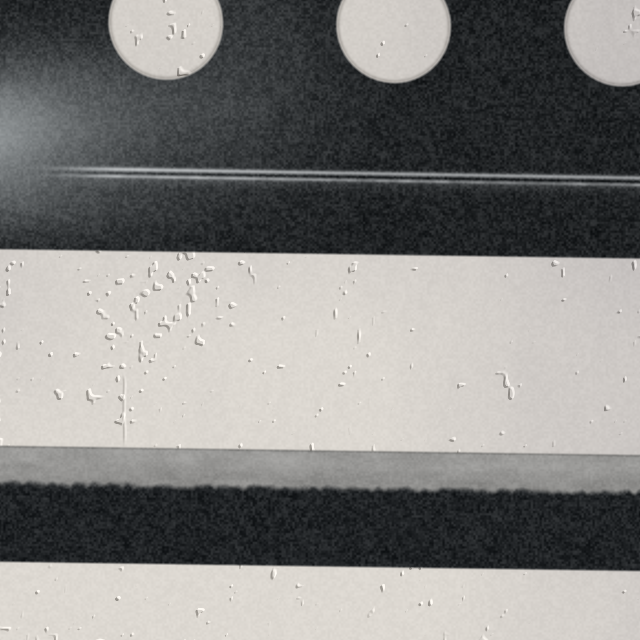
Reproduce this texture procedurally as a Shadertoy shader.

```glsl
#define TILT 0.0145
#define HOLE_SPACING 0.356
#define HOLE_RADIUS 0.0895
#define WALL_TOP 0.6107
#define WALL_BOTTOM 0.3034
#define SHELF_BOTTOM 0.2440
#define GAP_BOTTOM 0.1224
#define RIDGE_HEIGHT 0.7375
#define FLAKE_SCALE vec2(135.0, 105.0)
#define GRAIN_SCALE 290.0
#define GRAIN_AMOUNT 0.075

float hash(vec2 p) {
    vec3 q = fract(vec3(p.xyx) * 0.1031);
    q += dot(q, q.yzx + 33.33);
    return fract((q.x + q.y) * q.z);
}

float noise(vec2 p) {
    vec2 cell = floor(p), f = fract(p);
    f = f * f * (3.0 - 2.0 * f);
    return mix(mix(hash(cell), hash(cell + vec2(1, 0)), f.x),
               mix(hash(cell + vec2(0, 1)), hash(cell + vec2(1, 1)), f.x), f.y);
}

float fbm(vec2 p) {
    float sum = 0.0, weight = 0.5;
    for (int i = 0; i < 4; i++) {
        sum += weight * noise(p);
        p = p * 2.03 + 17.0;
        weight *= 0.5;
    }
    return sum / 0.9375;
}

float blob(vec2 p, vec2 center, vec2 size) {
    vec2 d = (p - center) / size;
    return exp(-dot(d, d));
}

// Coverage above a horizontal edge
float above(float y, float edge, float softness) {
    return smoothstep(-softness, softness, y - edge);
}

// Where the paint has blistered: clusters plus vertical runs
float flakeDensity(vec2 p) {
    float d = 0.9 * blob(p, vec2(0.25, 0.51), vec2(0.09, 0.08));
    d += 0.7 * blob(p, vec2(0.31, 0.56), vec2(0.10, 0.04));
    d += 0.65 * blob(p, vec2(0.08, 0.37), vec2(0.09, 0.025));
    d += 0.7 * blob(p, vec2(0.80, 0.41), vec2(0.03, 0.05));
    d += 0.7 * blob(p, vec2(0.00, 0.49), vec2(0.04, 0.07));
    d += 0.7 * blob(p, vec2(0.23, 0.98), vec2(0.07, 0.06));
    d += 0.6 * blob(p, vec2(0.193, 0.37), vec2(0.009, 0.08));
    d += 0.6 * blob(p, vec2(0.56, 0.45), vec2(0.009, 0.12));
    d += 0.5 * blob(p, vec2(0.90, 0.46), vec2(0.015, 0.12));
    d += 0.6 * blob(p, vec2(0.185, 0.06), vec2(0.009, 0.06));
    return d + 0.40 * noise(p * vec2(28.0, 9.0));
}

float flakeHeight(vec2 p) {
    float n = 0.65 * noise(p * FLAKE_SCALE) + 0.35 * noise(p * FLAKE_SCALE * 0.47 + 41.0);
    float threshold = 0.87 - 0.24 * min(flakeDensity(p), 1.0);
    return smoothstep(threshold, threshold + 0.10, n);
}

vec3 paintedWall(vec2 p) {
    vec3 warm = vec3(0.865, 0.847, 0.820), cool = vec3(0.775, 0.758, 0.750);
    float shade = 0.75 * smoothstep(0.50, 1.05, p.x) + 0.25 * smoothstep(0.45, 0.62, p.y);
    shade += 0.30 * blob(p, vec2(-0.02, 0.50), vec2(0.15, 0.12));
    shade += 0.35 * (fbm(p * vec2(12.0, 5.0)) - 0.5) - 0.25 * above(0.13, p.y, 0.04);
    vec3 color = mix(warm, cool, clamp(shade, 0.0, 1.0));

    // Relief lit from the upper right
    vec2 toLight = vec2(0.0032, 0.0026);
    float relief = flakeHeight(p) - flakeHeight(p + toLight);
    color += 0.14 * max(relief, 0.0) - 0.26 * max(-relief, 0.0);

    // Thin scored run
    float score = above(p.y, 0.31, 0.01) * above(0.41, p.y, 0.01);
    float offset = p.x - 0.194 - 0.003 * noise(vec2(p.y * 40.0, 3.0));
    color += score * (0.07 * exp(-pow(offset / 0.0015, 2.0))
                    - 0.12 * exp(-pow((offset + 0.0035) / 0.0015, 2.0)));
    return color;
}

vec3 darkPanel(vec2 p, float level) {
    vec3 color = vec3(0.125, 0.135, 0.142) + 0.025 * (fbm(p * 14.0) - 0.5);

    // Hazy reflection at the left
    float haze = 0.32 * blob(p, vec2(-0.03, 0.785), vec2(0.14, 0.10));
    haze += 0.19 * blob(p, vec2(0.16, 0.82), vec2(0.30, 0.11));
    haze += 0.10 * blob(p, vec2(0.08, 0.68), vec2(0.22, 0.06));
    haze += 0.06 * blob(p, vec2(0.40, 0.96), vec2(0.10, 0.12));
    color += haze * (0.8 + 0.4 * fbm(p * 6.0)) * vec3(0.98, 1.0, 1.0);

    // Double highlight along the folded ridge
    float d = level - RIDGE_HEIGHT + 0.002 * p.x;
    float fade = smoothstep(0.03, 0.22, p.x);
    float wear = 0.65 + 0.6 * noise(vec2(p.x * 55.0, 2.0));
    color += fade * 0.43 * exp(-pow((d - 0.001) / 0.0035, 2.0));
    color -= fade * 0.10 * exp(-pow((d + 0.005) / 0.002, 2.0));
    color += fade * wear * 0.30 * exp(-pow((d + 0.010) / 0.003, 2.0));
    color += fade * 0.08 * exp(-pow((d + 0.012) / 0.012, 2.0));
    return max(color, 0.03);
}

void mainImage(out vec4 fragColor, in vec2 fragCoord) {
    vec2 p = fragCoord / iResolution.xy;
    float level = p.y + TILT * p.x;
    float soft = 0.0025;
    vec3 wall = paintedWall(p);
    vec3 panel = darkPanel(p, level);

    // Row of round openings with a pale rim
    float column = mod(p.x - 0.259 + 0.5 * HOLE_SPACING, HOLE_SPACING) - 0.5 * HOLE_SPACING;
    float hole = length(vec2(column, level - 0.9686)) - HOLE_RADIUS;
    float open = above(0.0, hole, soft) * step(0.08, p.x);
    panel = mix(panel, wall * 0.98, open);
    panel -= 0.12 * open * exp(-pow((hole + 0.003) / 0.003, 2.0));

    // Stacked bands, top to bottom
    vec3 shelf = vec3(0.605, 0.603, 0.595) + 0.10 * (fbm(p * vec2(24.0, 70.0)) - 0.5);
    shelf -= 0.05 * smoothstep(0.285, 0.25, level);
    vec3 gap = vec3(0.125, 0.136, 0.145);
    float ragged = SHELF_BOTTOM + 0.007 * (noise(p * vec2(110.0, 60.0)) - 0.5);
    vec3 color = mix(wall, gap, above(level, GAP_BOTTOM, soft));
    color = mix(color, shelf, above(level, ragged, 0.006));
    color = mix(color, wall, above(level, WALL_BOTTOM, soft));
    color = mix(color, panel, above(level, WALL_TOP, soft));
    color -= 0.10 * exp(-pow((level - WALL_BOTTOM + 0.001) / 0.002, 2.0));

    // Fine grain, stronger on dark surfaces
    float grain = noise(p * GRAIN_SCALE) + 0.5 * noise(p * GRAIN_SCALE * 0.53 + 9.0) - 0.75;
    color += grain * GRAIN_AMOUNT * mix(1.5, 0.4, smoothstep(0.15, 0.75, color.g));
    fragColor = vec4(clamp(color, 0.0, 1.0), 1.0);
}
```
